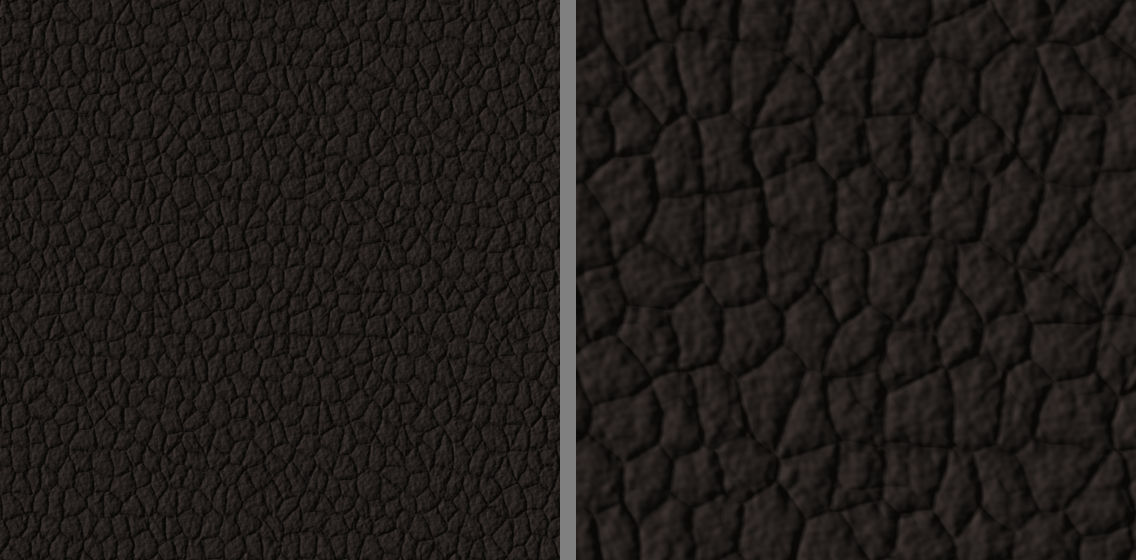
Left, the full canvas; right, a detail of the centre.
Reproduce this texture procedurally as a Shadertoy shader.

```glsl
// Dark brown pebbled leather: tall domed grains, thin creases, raking side light.

#define GRAINS vec2(32.0, 25.0)      // grains across and up the canvas
#define JITTER 0.78                  // irregularity of the grains
#define WARP 0.012                   // bending of the creases
#define STEEPNESS 6.5                // how sharply a grain falls to its crease
#define FINE_CREASE 0.38             // depth of the secondary creases
#define PORE_DEPTH 0.50              // depth of the fine surface grain
#define LIGHT_DIR vec2(-0.92, 0.39)
#define LIGHT_STEP 0.0017            // half the distance used to measure slope
#define BASE_TONE 0.64
#define RELIEF 0.95                  // strength of the slope shading
#define CREASE_DARK 0.32

const vec3 SHADOW = vec3(0.035, 0.033, 0.028);
const vec3 HIGHLIGHT = vec3(0.212, 0.182, 0.172);

// Integer hash giving two values in 0..1
vec2 hash2(vec2 cell) {
    uvec2 v = uvec2(ivec2(cell) + 4096);
    v = v * 1664525u + 1013904223u;
    v.x += v.y * 1664525u;
    v.y += v.x * 1664525u;
    v ^= v >> 16u;
    v.x += v.y * 1664525u;
    v.y += v.x * 1664525u;
    v ^= v >> 16u;
    return vec2(v & 65535u) / 65535.0;
}

float cornerSlope(vec2 cell, vec2 offset) {
    float angle = 6.2831853 * hash2(cell).x;
    return dot(vec2(cos(angle), sin(angle)), offset);
}

float gradientNoise(vec2 p) {
    vec2 i = floor(p), f = p - i;
    vec2 u = f * f * f * (f * (f * 6.0 - 15.0) + 10.0);
    vec2 r = vec2(1.0, 0.0);
    float low = mix(cornerSlope(i, f), cornerSlope(i + r, f - r), u.x);
    float high = mix(cornerSlope(i + r.yx, f - r.yx), cornerSlope(i + 1.0, f - 1.0), u.x);
    return mix(low, high, u.y);
}

// Jittered grain centre; odd rows are shifted by half a grain
vec2 grainCentre(vec2 cell) {
    float stagger = 0.5 * mod(cell.y, 2.0);
    return cell + vec2(stagger, 0.0) + 0.5 + JITTER * (hash2(cell) - 0.5);
}

// Distance from p to the border of its Voronoi grain
float creaseDistance(vec2 p) {
    vec2 home = floor(p), nearest = vec2(0.0);
    float best = 100.0;
    for (int y = -2; y <= 2; y++)
    for (int x = -2; x <= 2; x++) {
        vec2 d = grainCentre(home + vec2(x, y)) - p;
        if (dot(d, d) < best) {
            best = dot(d, d);
            nearest = d;
        }
    }
    float border = 100.0;
    for (int y = -2; y <= 2; y++)
    for (int x = -2; x <= 2; x++) {
        vec2 d = grainCentre(home + vec2(x, y)) - p;
        vec2 across = d - nearest;
        if (dot(across, across) > 1e-5)
            border = min(border, dot(0.5 * (d + nearest), normalize(across)));
    }
    return border;
}

// x: height of the leather, y: height without the pores
vec2 leatherHeight(vec2 p) {
    vec2 bend = vec2(gradientNoise(p * 11.0), gradientNoise(p * 11.0 + 37.0));
    bend += 0.35 * vec2(gradientNoise(p * 42.0 + 71.0), gradientNoise(p * 42.0 + 93.0));
    vec2 q = (p + WARP * bend) * GRAINS;

    float dome = 1.0 - exp(-STEEPNESS * creaseDistance(q));
    float wrinkle = exp(-STEEPNESS * creaseDistance(q * 1.6 + 19.0));
    float patches = smoothstep(-0.3, 0.3, gradientNoise(p * 22.0 + 53.0));
    float grain = dome - FINE_CREASE * wrinkle * patches;

    float pores = gradientNoise(p * 110.0) + 0.5 * gradientNoise(p * 205.0 + 11.0);
    return vec2(grain + PORE_DEPTH * pores, grain);
}

void mainImage(out vec4 fragColor, in vec2 fragCoord) {
    vec2 uv = fragCoord / iResolution.y;

    // Slope towards the light from two height samples
    vec2 reach = LIGHT_STEP * normalize(LIGHT_DIR);
    vec2 ahead = leatherHeight(uv + reach);
    vec2 behind = leatherHeight(uv - reach);
    float slope = behind.x - ahead.x;
    float crease = 1.0 - 0.5 * (ahead.y + behind.y);

    // Shade and tint
    float tone = BASE_TONE + RELIEF * slope - CREASE_DARK * crease;
    fragColor = vec4(mix(SHADOW, HIGHLIGHT, clamp(tone, 0.0, 1.2)), 1.0);
}
```
